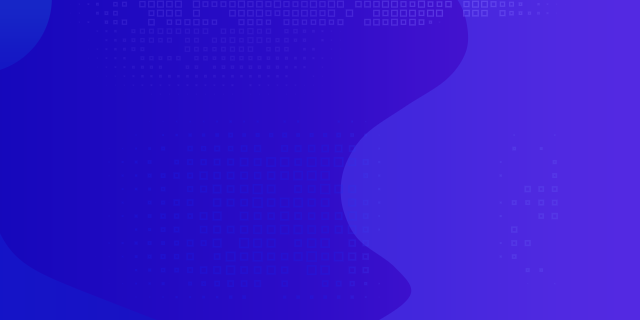
A WebGL 2 fragment shader for this background:

```glsl
#version 300 es
precision highp float;
// Violet-blue gradient with flowing wave panels and faint scattered square outlines.
uniform vec2 u_resolution;
out vec4 fragColor;

float hash(vec2 p) {
    vec3 q = fract(p.xyx * vec3(0.1031, 0.1030, 0.0973));
    q += dot(q, q.yzx + 33.33);
    return fract((q.x + q.y) * q.z);
}

vec2 gradientAt(vec2 cell) {
    float angle = 6.2832 * hash(cell);
    return vec2(cos(angle), sin(angle));
}

float gradientNoise(vec2 p) {
    vec2 i = floor(p), f = p - i;
    vec2 u = f * f * f * (f * (f * 6.0 - 15.0) + 10.0);
    vec2 e = vec2(0.0, 1.0);
    float low = mix(dot(gradientAt(i), f), dot(gradientAt(i + e.yx), f - e.yx), u.x);
    float high = mix(dot(gradientAt(i + e), f - e), dot(gradientAt(i + 1.0), f - 1.0), u.x);
    return mix(low, high, u.y);
}

// Rises from a to b, falls from c to d
float band(float a, float b, float c, float d, float x) {
    return smoothstep(a, b, x) * (1.0 - smoothstep(c, d, x));
}

float fill(float d, float px) {
    return clamp(0.5 - d / px, 0.0, 1.0);
}

// Distance to the winding left edge of the right panel, a Catmull-Rom curve in y
float waveDistance(vec2 p) {
    const float edge[15] = float[15](1.354, 1.430, 1.460, 1.454, 1.393, 1.266, 1.146,
        1.086, 1.065, 1.076, 1.122, 1.232, 1.284, 1.185, 1.000);
    float s = clamp((1.0 - p.y) * 12.0, 0.0, 11.999);
    int i = int(s);
    float t = fract(s);
    float a = edge[i], b = edge[i + 1], c = edge[i + 2], d = edge[i + 3];
    float k1 = 0.5 * (c - a);
    float k2 = a - 2.5 * b + 2.0 * c - 0.5 * d;
    float k3 = 0.5 * (d - a) + 1.5 * (b - c);
    float x = b + t * (k1 + t * (k2 + t * k3));
    float slope = 12.0 * (k1 + t * (2.0 * k2 + t * 3.0 * k3));
    return (x - p.x) / sqrt(1.0 + slope * slope);
}

// Outlined square of half side r, softened over one pixel
float squareOutline(vec2 q, float r, float stroke, float px) {
    float d = max(abs(q.x), abs(q.y)) - r;
    return fill(abs(d + 0.5 * stroke) - 0.5 * stroke, px) * smoothstep(0.0, 0.003, r);
}

// Fine grid along the top, shrinking downward
float topSquares(vec2 p, float px) {
    float cell = 0.02813;
    vec2 origin = vec2(1.5703, 0.987);
    vec2 id = floor((p - origin) / cell + 0.5);
    vec2 c = origin + id * cell;
    float strip = smoothstep(0.90, 0.935, c.y) * band(0.15, 0.50, 1.48, 1.83, c.x);
    strip *= 1.0 - smoothstep(1.30, 1.40, c.x) * (1.0 - smoothstep(0.93, 0.94, c.y));
    float veil = smoothstep(0.64, 0.90, c.y) * band(0.20, 0.52, 0.80, 1.15, c.x);
    float size = max(strip, 0.85 * veil) * mix(0.75, 1.0, hash(id + 71.0));
    float present = step(0.13, hash(id + 130.0) + 0.6 * gradientNoise(c * 9.0));
    float strength = mix(0.11, mix(0.20, 0.42, smoothstep(0.9, 1.5, c.x)), strip);
    return squareOutline(p - c, 0.0115 * size, 0.004, px) * present * strength;
}

// Coarse grid in the lower centre and at the right
float lowerSquares(vec2 p, float px) {
    float cell = 0.0422;
    vec2 origin = vec2(1.1849, 0.578);
    vec2 id = floor((p - origin) / cell + 0.5);
    vec2 c = origin + id * cell;
    float centre = band(0.22, 0.80, 1.08, 1.23, c.x) * band(0.0, 0.18, 0.46, 0.69, c.y);
    float right = 0.65 * band(1.53, 1.62, 1.73, 1.77, c.x) * band(0.08, 0.20, 0.45, 0.65, c.y);
    float size = max(centre, right) * mix(0.70, 1.0, hash(id + 211.0));
    float present = step(0.14 + 0.32 * step(1.4, c.x),
        hash(id + 305.0) + 0.5 * gradientNoise(c * 7.0));
    return squareOutline(p - c, 0.0165 * size, 0.005, px) * present;
}

void main() {
    vec2 p = gl_FragCoord.xy / u_resolution.y;
    float px = 1.0 / u_resolution.y;

    // Deep field, warming toward the right
    vec3 color = mix(vec3(0.085, 0.03, 0.735), vec3(0.18, 0.05, 0.785), clamp(p.x, 0.0, 1.0));
    color = mix(color, vec3(0.26, 0.07, 0.81), smoothstep(0.9, 1.5, p.x));

    // Corner disc and lower left wave
    vec3 discColor = mix(vec3(0.08, 0.09, 0.77), vec3(0.09, 0.15, 0.78), smoothstep(0.78, 1.0, p.y));
    color = mix(color, discColor, fill(length(p - vec2(-0.073, 1.005)) - 0.235, px));
    float swell = exp(-p.x / 0.05);
    float hill = p.y - (0.19 - 0.388 * p.x + 0.081 * swell);
    float hillSlope = 0.388 + 1.62 * swell;
    vec3 hillColor = mix(vec3(0.08, 0.08, 0.78), vec3(0.10, 0.07, 0.77), p.x * 2.0);
    color = mix(color, hillColor, fill(hill / sqrt(1.0 + hillSlope * hillSlope), px));

    // Right panel
    vec3 panelColor = mix(vec3(0.24, 0.15, 0.86), vec3(0.325, 0.162, 0.885), smoothstep(0.95, 2.0, p.x));
    color = mix(color, panelColor, fill(waveDistance(p), px));

    // Faint square outlines
    color = mix(color, vec3(0.50, 0.42, 1.0), topSquares(p, px));
    vec3 lowerTint = mix(vec3(0.09, 0.12, 0.92), vec3(0.38, 0.36, 0.96), smoothstep(1.0, 1.3, p.x));
    color = mix(color, lowerTint, 0.28 * lowerSquares(p, px));

    fragColor = vec4(color, 1.0);
}
```
